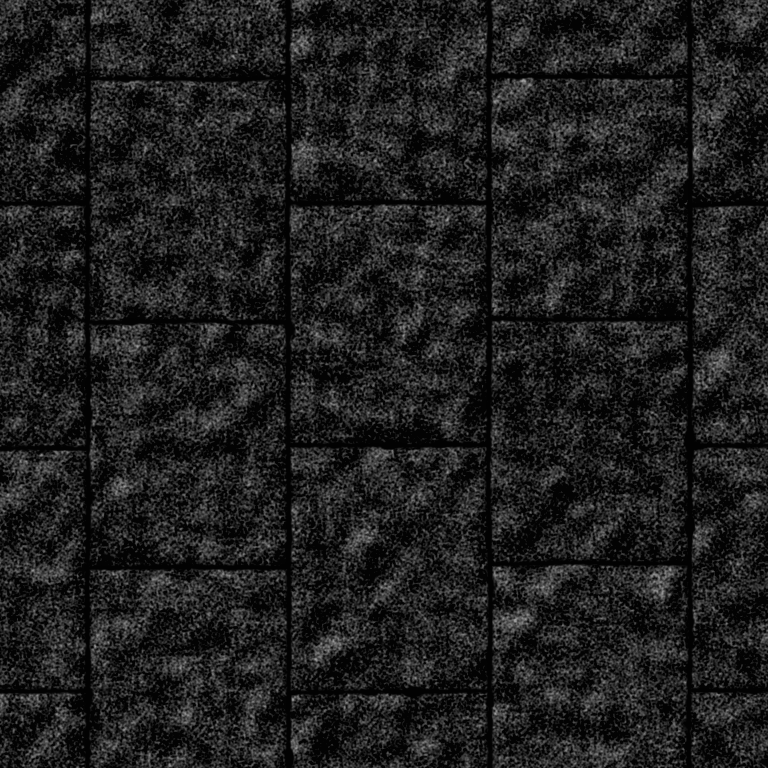
This texture is drawn by a Shadertoy shader. Its source:

```glsl
vec2 hash2(vec2 p) {
    vec3 q = fract(p.xyx * vec3(0.1031, 0.1030, 0.0973));
    q += dot(q, q.yzx + 33.33);
    return fract((q.xx + q.yz) * q.zy);
}

float gradientNoise(vec2 p) {
    vec2 cell = floor(p), f = fract(p);
    vec2 u = f * f * f * (f * (f * 6.0 - 15.0) + 10.0);
    float corner[4];
    for (int k = 0; k < 4; k++) {
        vec2 o = vec2(k & 1, k >> 1);
        corner[k] = dot(hash2(cell + o) * 2.0 - 1.0, f - o);
    }
    return mix(mix(corner[0], corner[1], u.x), mix(corner[2], corner[3], u.x), u.y);
}

float fbm(vec2 p) {
    float sum = 0.0, amplitude = 1.0;
    for (int i = 0; i < 4; i++) {
        sum += amplitude * gradientNoise(p);
        p = mat2(1.6, 1.2, -1.2, 1.6) * p + 7.3;
        amplitude *= 0.55;
    }
    return sum;
}

// Small upward shift of the joint beneath a stone, in stone heights
float jointShift(vec2 id) {
    return 0.02 * hash2(id + 41.0).x;
}

void mainImage(out vec4 fragColor, in vec2 fragCoord) {
    vec2 uv = fragCoord / iResolution.y;
    float pixel = 1.0 / iResolution.y;
    vec2 stoneSize = vec2(0.2613, 0.3185);

    // Columns of stones, every other one moved by half a stone
    vec2 bent = uv + 0.003 * vec2(gradientNoise(uv * 7.0), gradientNoise(uv * 9.0 + 30.0));
    float x = (bent.x - 0.1143) / stoneSize.x;
    float column = floor(x);
    float y = (bent.y - mix(0.260, 0.096, mod(column, 2.0))) / stoneSize.y;
    vec2 id = vec2(column, floor(y));
    if (y < id.y + jointShift(id)) id.y -= 1.0;

    // Distances to the four sides
    float left = (x - column) * stoneSize.x;
    float right = stoneSize.x - left;
    float bottom = (y - id.y - jointShift(id)) * stoneSize.y;
    float top = (id.y + 1.0 + jointShift(id + vec2(0.0, 1.0)) - y) * stoneSize.y;

    // Ragged outline with occasional chips
    float ragged = 0.0022 * gradientNoise(uv * 75.0) + 0.0015 * gradientNoise(uv * 160.0);
    float chip = 0.016 * max(gradientNoise(uv * 27.0 + 11.0) - 0.22, 0.0);
    float edge = min(min(left, right), min(top, bottom) + 0.0004) + ragged - chip;
    float stone = smoothstep(0.0028 - pixel, 0.0042 + pixel, edge);

    // Weathered face lit from the upper left
    vec2 face = uv * 22.0 + hash2(id + 5.0) * 50.0;
    float height = fbm(face);
    float relief = height - fbm(face + vec2(-0.25, 0.4));
    float blotch = fbm(uv * 9.0 + hash2(id + 17.0) * 30.0);
    float tone = 0.113 + 0.03 * (hash2(id + 23.0).y - 0.5);
    tone += 0.15 * height + 0.17 * relief + 0.08 * blotch;

    // Worn rims: bright above and left, shaded below and right
    float wear = 0.8 + 1.2 * gradientNoise(uv * 35.0 + 3.0);
    tone += wear * (0.11 * exp(-top / 0.013) + 0.07 * exp(-left / 0.012));
    tone -= 0.09 * exp(-bottom / 0.014) + 0.07 * exp(-right / 0.010);

    // Mineral grain
    float grain = gradientNoise(uv * 193.0) + gradientNoise(mat2(0.8, 0.6, -0.6, 0.8) * uv * 305.0);
    tone += 0.37 * grain;

    tone = mix(0.006, clamp(tone, 0.012, 0.62), stone);
    fragColor = vec4(vec3(tone), 1.0);
}
```
